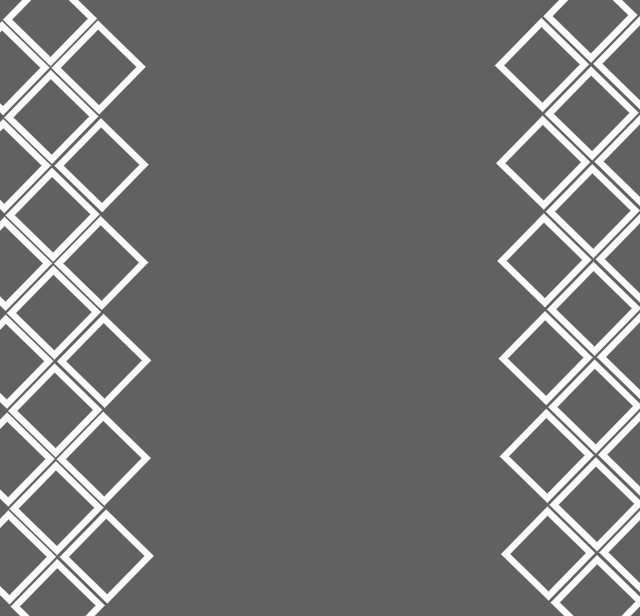
Reproduce this background procedurally as a Shadertoy shader.

```glsl
// Two borders of outlined white diamonds on a plain grey field.
// Each border is three slightly leaning columns; the nearest diamond of a
// column is found by rounding, then drawn as a band of its L1 distance.

// Signed distance to the outline of the nearest diamond in one column.
// first: centre of row 0, pitch: step per row, stagger: x shift of odd rows.
float diamondColumn(vec2 p, vec2 first, vec2 pitch, float lastRow, float stagger) {
    float row = clamp(round((p.y - first.y) / pitch.y), 0.0, lastRow);
    vec2 q = p - first - row * pitch;
    q.x -= stagger * mod(row, 2.0);
    q = vec2(q.x - 0.0125 * q.y, q.y + 0.0125 * q.x); // small lean
    float radius = abs(q.x) + abs(q.y);
    return (abs(radius - 51.0) - 5.6) * 0.7071;
}

void mainImage(out vec4 fragColor, in vec2 fragCoord) {
    // Canvas spans 768 by 740 units, y pointing down
    vec2 uv = fragCoord / iResolution.xy;
    vec2 p = vec2(uv.x, 1.0 - uv.y) * vec2(768.0, 740.0);
    float pixel = 768.0 / iResolution.x;

    // Left border, outer to inner column
    vec2 leftPitch = vec2(1.55, 117.5);
    float d = diamondColumn(p, vec2(3.0, 82.0), leftPitch, 5.0, 0.0);
    d = min(d, diamondColumn(p, vec2(60.0, 23.0), leftPitch, 6.0, 0.0));
    d = min(d, diamondColumn(p, vec2(118.3, 81.0), leftPitch, 5.0, 2.0));

    // Right border, inner to outer column
    vec2 rightPitch = vec2(1.45, 117.4);
    d = min(d, diamondColumn(p, vec2(650.4, 78.0), rightPitch, 5.0, 0.0));
    d = min(d, diamondColumn(p, vec2(708.5, 18.8), rightPitch, 6.0, 0.0));
    d = min(d, diamondColumn(p, vec2(768.3, 76.0), rightPitch, 5.0, 0.0));

    // Smooth white lines over grey
    float line = 1.0 - smoothstep(-0.7 * pixel, 0.7 * pixel, d);
    fragColor = vec4(vec3(mix(0.38, 0.985, line)), 1.0);
}
```
